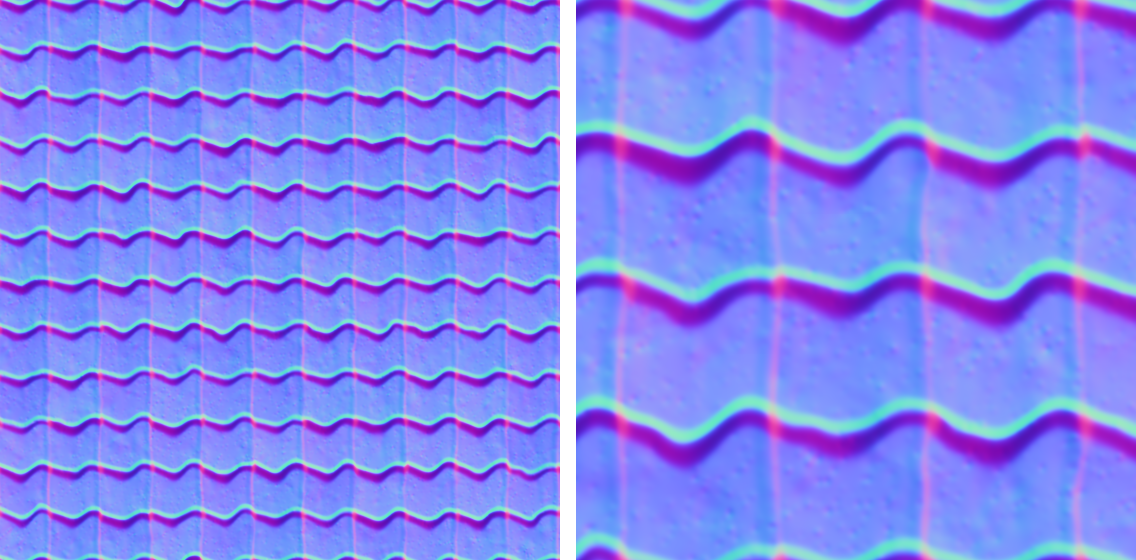
Left: the whole. Right: its middle third, enlarged.
A WebGL 2 fragment shader for this texture map:

```glsl
#version 300 es
precision highp float;

#define TILES vec2(11.0, 12.0)
#define SHIFT vec2(0.03, 0.03)
#define WAVE_HEIGHT 0.088
#define LIP_JITTER 0.07
#define LIP_SHADE 1.75
#define LIP_SHINE 1.15
#define SEAM_DEPTH 0.5
#define TILE_TILT 0.17
#define GRAIN 0.8

const float TAU = 6.283185;

uniform vec2 u_resolution;
out vec4 fragColor;

vec3 hash3(vec2 p) {
    vec3 q = fract(vec3(p.xyx) * vec3(0.1031, 0.1030, 0.0973));
    q += dot(q, q.yxz + 33.33);
    return fract((q.xxy + q.yzz) * q.zyx);
}

float bell(float x, float width) {
    x /= width;
    return exp(-x * x);
}

// Slope of randomly sized dents and lumps, one per cell
vec2 bumpSlope(vec2 p, vec2 cells) {
    vec2 q = p * cells, base = floor(q), slope = vec2(0.0);
    for (int y = -1; y <= 1; y++) {
        for (int x = -1; x <= 1; x++) {
            vec2 cell = base + vec2(x, y);
            vec3 h = hash3(mod(cell, cells) + cells);
            vec2 r = q - cell - h.xy;
            float size = 2.0 * h.z - 1.0;
            slope += size * size * size * r * exp(-6.0 * dot(r, r));
        }
    }
    return slope;
}

// Random tile values, blended across the nearest seam
vec3 tileRandom(float seam, float row, float side) {
    vec3 left = hash3(mod(vec2(seam - 1.0, row), TILES) + 7.0);
    vec3 right = hash3(mod(vec2(seam, row), TILES) + 7.0);
    return mix(left, right, side) - 0.5;
}

void main() {
    vec2 p = gl_FragCoord.xy / u_resolution;
    vec2 t = p * TILES + SHIFT;
    vec2 wobble = sin(TAU * (p.yx * vec2(7.0, 9.0) + sin(TAU * p * 3.0) * 0.4));
    vec2 coarse = bumpSlope(p, vec2(32.0));
    t.x += 0.018 * wobble.x + 0.1 * coarse.y;

    // Seam and lip nearest to this point
    float seam = round(t.x), row = round(t.y);
    float across = t.x - seam;
    float side = smoothstep(-0.045, 0.045, across);
    vec3 lip = tileRandom(seam, row, side);

    // Skewed wave of the roll: quick drop past the seam, slow climb
    float angle = TAU * (t.x - 0.9);
    float wave = cos(angle) - 0.18 * sin(2.0 * angle);
    float climb = -sin(angle) - 0.36 * cos(2.0 * angle);
    float curve = WAVE_HEIGHT * (1.0 + 0.5 * lip.y) * wave;
    float d = t.y - row - curve - LIP_JITTER * lip.x
            - 0.008 * wobble.y - 0.16 * coarse.x;

    // Tile body: gentle fall upward, own tilt on either side of the lip
    float above = smoothstep(-0.03, 0.03, d);
    vec3 tilt = mix(tileRandom(seam, row - 1.0, side),
                    tileRandom(seam, row, side), above);
    float along = d + 1.0 - above;
    vec2 slope = vec2(-0.055 * climb, mix(0.24, -0.02, along));
    slope += TILE_TILT * tilt.yz;

    // Lip: dark underside below the edge, bright rim above it
    float trough = 0.5 - 0.5 * wave;
    float width = 0.05 + 0.022 * trough + 0.025 * lip.z;
    float center = d + 0.075 + 0.015 * trough;
    float under = bell(center, center < 0.0 ? width * 1.2 : width * 0.9);
    float rim = bell(d - 0.04, 0.043);
    slope.y += LIP_SHINE * (1.0 + 0.4 * lip.y) * rim;
    slope.y -= LIP_SHADE * (0.85 + 0.3 * trough + 0.5 * lip.z) * under;
    slope.x -= climb * (0.55 * under + 0.3 * rim);

    // Seams: thin drop, rounded shoulder to the left, worn unevenly
    float wear = 0.55 + 0.9 * tilt.x + 0.25 * wobble.x;
    float groove = bell(across, 0.03);
    slope.x += SEAM_DEPTH * max(wear, 0.12) * groove;
    slope.x -= 0.26 * bell(across + 0.085, 0.05);
    slope.x += 0.07 * bell(across - 0.13, 0.07);
    slope.x += 1.5 * bell(across - 0.015, 0.05) * bell(d + 0.06, 0.085);

    // Plaster grain: broad lumps, upright streaks, patchy fine pits
    float patchy = 0.7 + 0.4 * sin(TAU * (4.0 * p.x + wobble.y * 0.2))
                             * sin(TAU * (5.0 * p.y + wobble.x * 0.2));
    vec2 grain = 0.8 * coarse;
    grain += 0.7 * bumpSlope(p, vec2(66.0, 24.0));
    grain += 0.8 * bumpSlope(p + 0.004 * wobble, vec2(74.0));
    grain += 1.1 * patchy * bumpSlope(p + 0.1 * coarse / TILES, vec2(150.0));
    slope += GRAIN * grain;

    vec3 normal = normalize(vec3(slope, 1.0));
    fragColor = vec4(0.5 + 0.5 * normal, 1.0);
}
```
